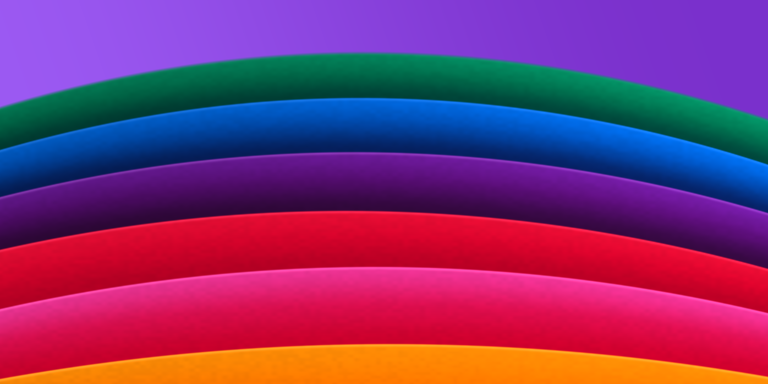
Give the GLSL for this background, as a Shadertoy shader.

```glsl
// Six overlapping sheets of curved coloured paper under a violet backdrop.
// Each sheet is the area below a parabolic arc, painted from back to front,
// shaded from its lit upper rim down to the shadow of the sheet before it.

const int SHEETS = 6;

// Arc of each sheet: apex x, apex y, bend, rim glow
const vec4 ARCS[SHEETS] = vec4[](
    vec4(0.951, 0.862, 0.158, 0.04),
    vec4(0.938, 0.745, 0.154, 0.10),
    vec4(0.924, 0.604, 0.137, 0.16),
    vec4(0.901, 0.451, 0.125, 0.13),
    vec4(0.977, 0.305, 0.115, 0.16),
    vec4(1.016, 0.104, 0.088, 0.16));

// Colour near the rim, in the middle and at the foot of each sheet
const vec3 LIT[SHEETS] = vec3[](
    vec3(0.01, 0.52, 0.36), vec3(0.00, 0.40, 0.86), vec3(0.42, 0.10, 0.60),
    vec3(0.90, 0.05, 0.20), vec3(0.93, 0.20, 0.58), vec3(1.00, 0.55, 0.02));
const vec3 BODY[SHEETS] = vec3[](
    vec3(0.00, 0.42, 0.29), vec3(0.00, 0.29, 0.68), vec3(0.34, 0.05, 0.45),
    vec3(0.85, 0.01, 0.17), vec3(0.87, 0.06, 0.32), vec3(1.00, 0.48, 0.00));
const vec3 FOOT[SHEETS] = vec3[](
    vec3(0.00, 0.25, 0.21), vec3(0.02, 0.12, 0.36), vec3(0.19, 0.03, 0.23),
    vec3(0.72, 0.00, 0.14), vec3(0.80, 0.00, 0.17), vec3(1.00, 0.38, 0.00));

float hash(vec2 cell) {
    return fract(sin(dot(cell, vec2(127.1, 311.7))) * 43758.5);
}

float valueNoise(vec2 p) {
    vec2 cell = floor(p);
    vec2 f = fract(p);
    f = f * f * (3.0 - 2.0 * f);
    float low = mix(hash(cell), hash(cell + vec2(1, 0)), f.x);
    float high = mix(hash(cell + vec2(0, 1)), hash(cell + vec2(1, 1)), f.x);
    return mix(low, high, f.y);
}

float arcHeight(vec4 arc, float x) {
    float dx = x - arc.x;
    return arc.y - arc.z * dx * dx;
}

// Blend of rim, body and foot colours; depth runs from 0 at the rim to 1
vec3 sheetTone(vec3 lit, vec3 body, vec3 foot, float depth) {
    vec3 upper = mix(lit, body, smoothstep(0.0, 0.55, depth));
    return mix(upper, foot, smoothstep(0.35, 1.0, depth));
}

vec3 backdrop(vec2 p) {
    vec3 lilac = vec3(0.61, 0.35, 0.95);
    vec3 violet = vec3(0.48, 0.19, 0.80);
    float fade = smoothstep(-0.1, 1.9, p.x + 0.35 * (p.y - 0.8));
    return mix(lilac, violet, fade);
}

void mainImage(out vec4 fragColor, in vec2 fragCoord) {
    // Canvas spans 2 by 1 units
    vec2 p = fragCoord / iResolution.xy * vec2(2.0, 1.0);
    float pixel = 1.0 / iResolution.y;
    vec3 color = backdrop(p);

    // Light falls from the upper right
    float light = mix(0.88, 1.12, smoothstep(0.0, 2.0, p.x));
    float grain = valueNoise(p * vec2(70.0, 110.0)) - 0.5;

    for (int i = 0; i < SHEETS; i++) {
        float top = arcHeight(ARCS[i], p.x);
        float bottom = i + 1 < SHEETS ? arcHeight(ARCS[i + 1], p.x) : -0.1;
        float below = top - p.y;
        float depth = clamp(below / (top - bottom), 0.0, 1.0);

        vec3 paper = sheetTone(LIT[i], BODY[i], FOOT[i], depth);
        paper *= mix(light, 1.0, i < 3 ? 0.0 : 0.7);
        paper *= 1.0 + 0.05 * grain;

        // Thin bright rim; the rearmost sheet has a softer, rounded edge
        float rim = exp(-pow((below - 0.003) / 0.004, 2.0));
        paper += ARCS[i].w * rim * vec3(0.8, 0.7, 0.8);
        float softness = max(pixel, i == 0 ? 0.006 : 0.003);
        color = mix(color, paper, smoothstep(-softness, softness, below));
    }

    fragColor = vec4(clamp(color, 0.0, 1.0), 1.0);
}
```
